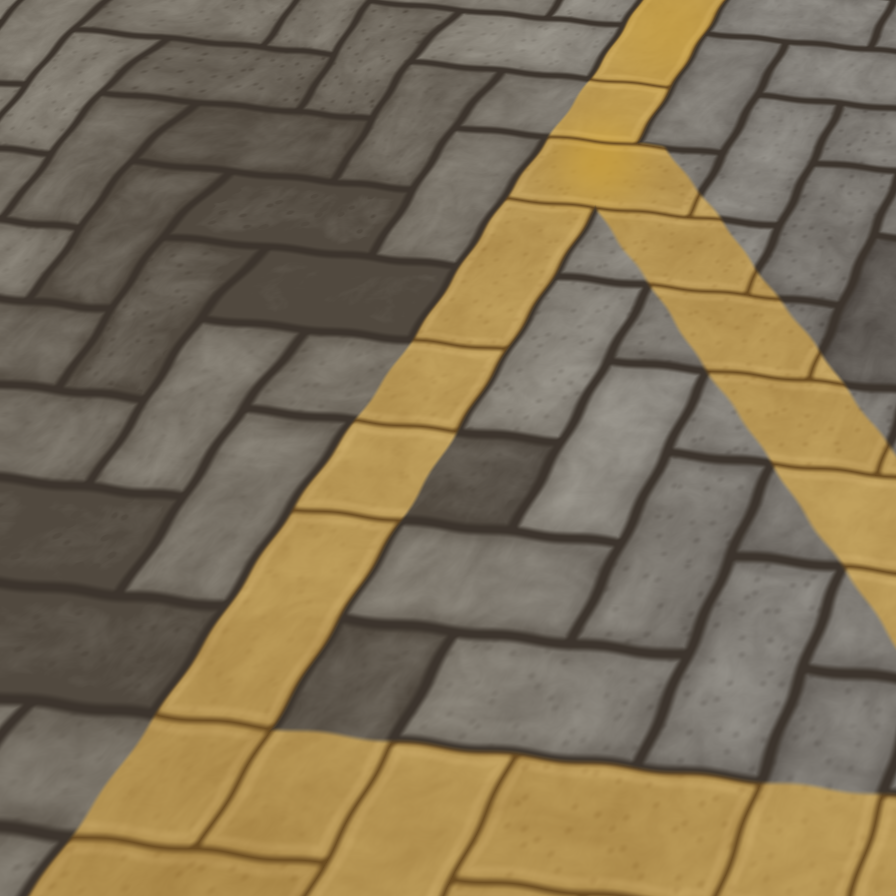
Give the GLSL for this texture, as a WebGL 2 fragment shader.

```glsl
#version 300 es
precision highp float;
// Herringbone paving seen at an angle, with worn yellow road paint on it.
// A projective matrix maps the canvas to a grid of unit cells; each cell
// finds its 2:1 paver, and paint is masked by bands in grid space.

uniform vec2 u_resolution;
out vec4 fragColor;

// Grid (u right, v towards the viewer) to canvas, homogeneous.
const mat3 GRID_TO_CANVAS = mat3(
    0.1211, -0.0137, -0.002,
   -0.0872, -0.1251, -0.0493,
    0.4480,  0.4193,  1.0);

const vec3 STONE_LIGHT = vec3(0.61, 0.59, 0.545);
const vec3 STONE_DARK  = vec3(0.345, 0.315, 0.275);
const vec3 JOINT_STONE = vec3(0.235, 0.205, 0.175);
const vec3 PAINT_PALE  = vec3(0.755, 0.63, 0.365);
const vec3 PAINT_WORN  = vec3(0.61, 0.47, 0.23);
const vec3 PAINT_FRESH = vec3(0.78, 0.62, 0.24);
const vec3 JOINT_PAINT = vec3(0.42, 0.30, 0.13);

vec2 hash2(vec2 p) {
    vec3 q = fract(p.xyx * vec3(0.1031, 0.1030, 0.0973));
    q += dot(q, q.yzx + 33.33);
    return fract((q.xx + q.yz) * q.zy);
}

// Distance to the nearest scattered point.
float cellular(vec2 p) {
    vec2 cell = floor(p), f = fract(p);
    float nearest = 2.0;
    for (int j = -1; j <= 1; j++)
        for (int i = -1; i <= 1; i++) {
            vec2 o = vec2(i, j);
            nearest = min(nearest, length(o + hash2(cell + o) - f));
        }
    return nearest;
}

// Layered, turned sines; about -1 to 1.
float mottle(vec2 p) {
    float sum = 0.0, amp = 0.5;
    for (int i = 0; i < 5; i++) {
        p = mat2(0.8, 0.6, -0.6, 0.8) * p * 1.6 + 1.7;
        p += 0.5 * sin(p.yx);
        sum += amp * sin(p.x) * cos(p.y);
        amp *= 0.75;
    }
    return sum;
}

float blob(vec2 p, vec2 centre, float radius) {
    vec2 d = (p - centre) / radius;
    return exp(-dot(d, d));
}

float band(float x, float lo, float hi, float soft) {
    return smoothstep(lo - soft, lo + soft, x) * (1.0 - smoothstep(hi - soft, hi + soft, x));
}

// Centre (xy) and half size (zw) of the paver covering a cell.
vec4 paver(vec2 cell) {
    float k = mod(cell.x - cell.y, 4.0);
    if (k < 1.5) return vec4(cell + vec2(1.0 - k, 0.5), 1.0, 0.5);
    return vec4(cell + vec2(0.5, k < 2.5 ? 0.0 : 1.0), 0.5, 1.0);
}

// Depth inside a rounded box, positive within.
float inset(vec2 p, vec2 halfSize, float r) {
    vec2 q = abs(p) - halfSize + r;
    return r - length(max(q, 0.0)) - min(max(q.x, q.y), 0.0);
}

// Where the ground is soiled, on the canvas.
float soil(vec2 p) {
    return 0.75 * blob(p, vec2(0.27, 0.76), 0.20) + 0.8 * blob(p, vec2(0.05, 0.34), 0.17)
         + 0.5 * blob(p, vec2(0.39, 0.67), 0.09) + 0.65 * blob(p, vec2(0.48, 0.47), 0.06)
         + 0.5 * blob(p, vec2(0.37, 0.19), 0.07) + 0.7 * blob(p, vec2(0.99, 0.66), 0.08)
         + 0.35 * blob(p, vec2(0.02, 0.62), 0.08);
}

float paintMask(vec2 g) {
    float stripe = band(g.x, -0.98, 0.0, 0.025);
    float base = step(-0.5, g.x) * smoothstep(1.97, 2.03, g.y);
    float diagonal = band(g.x - g.y, 4.0, 5.35, 0.04) * step(-0.5, g.x) * smoothstep(-5.06, -4.99, g.y);
    return max(stripe, max(base, diagonal));
}

void main() {
    vec2 p = gl_FragCoord.xy / u_resolution;
    vec3 h = inverse(GRID_TO_CANVAS) * vec3(p, 1.0);
    vec2 g = h.xy / h.z;

    // Uneven laying on the left side, and slightly wavy edges.
    g.x -= 0.13 * clamp(-g.x / 3.0 - 0.2, 0.0, 1.0) * sin(1.5708 * (g.x - g.y));
    vec2 rough = g + 0.012 * vec2(sin(g.y * 9.0 + g.x * 3.0), sin(g.x * 8.0 - g.y * 4.0));

    vec4 brick = paver(floor(rough));
    vec2 local = rough - brick.xy;
    float depth = inset(local, brick.zw, 0.07);
    vec2 id = hash2(brick.xy * 2.0 + 57.0);
    vec3 mid = GRID_TO_CANVAS * vec3(brick.xy, 1.0);
    float grain = mottle(g * 2.3 + id * 9.0);
    float fine = mottle(g * 9.0);
    float speck = smoothstep(0.22, 0.0, cellular(g * 4.5)) * id.y;

    // Stone pavers: one tone each, then stains and darker rims.
    float dirt = 0.17 + 0.27 * id.x + 0.75 * soil(mid.xy / mid.z) + 0.15 * soil(p);
    dirt += 0.17 * grain + 0.05 * fine + 0.22 * speck;
    dirt += 0.22 * (1.0 - smoothstep(0.04, 0.25, depth));
    vec3 stone = mix(STONE_LIGHT, STONE_DARK, clamp(dirt, 0.0, 1.1));
    stone += vec3(-0.012, -0.004, 0.014) * smoothstep(0.4, 0.9, p.x);
    stone = mix(JOINT_STONE, stone, smoothstep(0.015, 0.085, depth));

    // Paint: paler in the middle, worn near the viewer, fresh far away.
    float wear = 0.12 + 0.2 * id.y + 0.2 * grain + 0.06 * fine + 0.25 * speck;
    wear += 0.25 * smoothstep(0.45, 0.1, p.y) * smoothstep(0.9, 0.2, p.x);
    vec3 paint = mix(PAINT_PALE, PAINT_WORN, clamp(wear, 0.0, 1.0));
    float fresh = 0.8 * blob(p, vec2(0.67, 0.82), 0.05) + 0.6 * blob(p, vec2(0.75, 0.97), 0.09);
    paint = mix(paint, PAINT_FRESH, fresh);
    paint += 0.035 * band(depth, 0.06, 0.12, 0.03);
    paint = mix(JOINT_PAINT, paint, smoothstep(-0.01, 0.055, depth));

    fragColor = vec4(mix(stone, paint, paintMask(rough)), 1.0);
}
```
